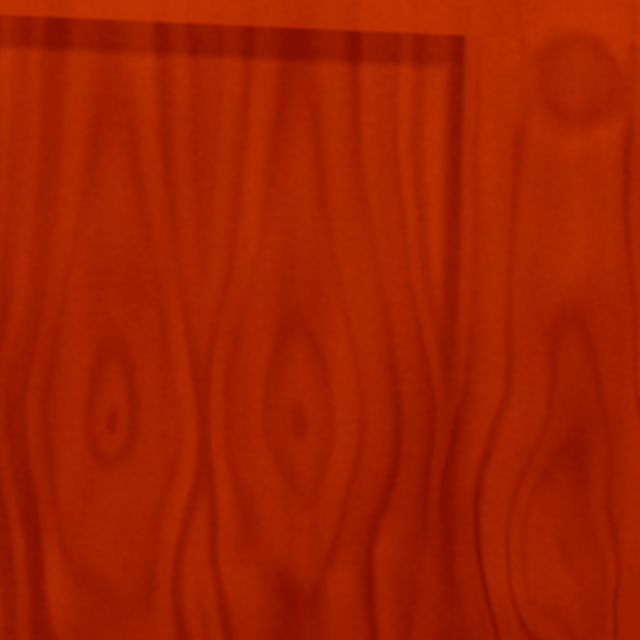
Give the GLSL for this texture, as a WebGL 2 fragment shader.

```glsl
#version 300 es
precision highp float;

uniform vec2 u_resolution;
out vec4 fragColor;

#define DARK vec3(0.543, 0.077, 0.0)
#define LIGHT vec3(0.73, 0.188, 0.0)
#define KNOT_COUNT 3
#define KNOT_WIDTH 0.088
#define KNOT_RISE 0.25
#define KNOT_DROP 0.15
#define RING_RATE 1.75
#define RING_DEPTH 0.32
#define STREAK_DEPTH 0.26
#define MOTTLE_DEPTH 0.1
#define SHADOW_DEPTH 0.55
#define PANEL_RIGHT 0.728

vec2 hashGradient(vec2 cell) {
    float angle = 6.2832 * fract(sin(dot(cell, vec2(127.1, 311.7))) * 43758.5);
    return vec2(cos(angle), sin(angle));
}

float gradientNoise(vec2 p) {
    vec2 cell = floor(p), f = fract(p);
    vec2 u = f * f * f * (f * (f * 6.0 - 15.0) + 10.0);
    float a = dot(hashGradient(cell), f);
    float b = dot(hashGradient(cell + vec2(1, 0)), f - vec2(1, 0));
    float c = dot(hashGradient(cell + vec2(0, 1)), f - vec2(0, 1));
    float d = dot(hashGradient(cell + vec2(1, 1)), f - vec2(1, 1));
    return mix(mix(a, b, u.x), mix(c, d, u.x), u.y);
}

float smoothMin(float a, float b, float k) {
    float h = max(k - abs(a - b), 0.0) / k;
    return min(a, b) - h * h * k * 0.25;
}

// Teardrop contours that open into upright lines far from the knot
float knotRadius(vec2 q) {
    float s = q.y / (q.y > 0.0 ? KNOT_RISE : KNOT_DROP);
    float taper = 1.0 - 0.15 * smoothstep(0.0, 1.2, s);
    float across = abs(q.x) / (KNOT_WIDTH * taper);
    float along = s * s / (1.0 + 0.5 * s * s);
    return pow(pow(across, 1.85) + pow(along, 0.925), 0.54);
}

// x: contour radius, y: dark pointed crown above each knot
vec2 grainField(vec2 p) {
    vec2 field = vec2(9.0, 0.0);
    for (int n = 0; n < KNOT_COUNT; n++) {
        float i = float(n);
        vec2 center = vec2(0.175 + i * (0.22 + 0.07 * i),
                           0.345 - 0.015 * i - 0.1 * i * (i - 1.0));
        vec2 q = p - center;
        field.x = smoothMin(field.x, knotRadius(q), 0.2);
        vec2 crown = (q - vec2(0.0, 0.22)) / vec2(0.045, 0.08);
        crown.x /= 1.0 - 0.45 * clamp(crown.y, -1.0, 1.0);
        field.y += exp(-dot(crown, crown));
    }
    return field;
}

float ringShade(float radius, vec2 p) {
    float phase = radius * RING_RATE + 0.6 * gradientNoise(vec2(radius * 2.3, p.x * 2.0));
    float ring = 0.5 + 0.5 * cos(6.2832 * phase);
    float strength = 1.0 + 1.3 * gradientNoise(vec2(radius * 1.9 + 7.3, p.y * 2.5));
    return ring * ring * strength;
}

// Round burl near the upper right corner
float burlShade(vec2 p) {
    float d = length((p - vec2(0.9, 0.875)) * vec2(1.0, 0.92));
    d += 0.018 * gradientNoise(p * 15.0);
    float disc = 1.0 - smoothstep(0.055, 0.085, d);
    float rim = exp(-pow((d - 0.057) / 0.018, 2.0));
    float halo = exp(-pow((d - 0.097) / 0.018, 2.0));
    return 0.08 * halo - 0.2 * disc - 0.18 * rim;
}

// Recessed panel: soft shadow inside the edge, lit rim outside it
float panelShade(vec2 p, float withinY, float below) {
    float inside = PANEL_RIGHT - 0.018 * (1.0 - p.y) - p.x;
    float withinX = smoothstep(-0.006, 0.008, inside);
    float top = withinY * (1.0 - smoothstep(0.042, 0.062, below));
    float side = withinX * (1.0 - smoothstep(0.018, 0.045, inside));
    float fade = mix(0.25, 0.8, smoothstep(0.05, 0.95, p.y));
    float shadow = max(top * withinX, side * withinY * fade);
    float rim = withinX * (1.0 - withinY) * 0.12;
    rim += exp(-pow((inside + 0.022) / 0.018, 2.0)) * 0.16 * p.y;
    return rim - SHADOW_DEPTH * shadow;
}

void main() {
    vec2 p = gl_FragCoord.xy / u_resolution;

    // Grain wanders more towards the bottom and beside the panel
    float upper = smoothstep(0.05, 0.35, p.y);
    float beside = smoothstep(0.72, 0.85, p.x);
    float unrest = max(1.0 - upper, 0.6 * beside);
    float turmoil = mix(0.014, 0.06, unrest);
    vec2 q = p;
    q.x += turmoil * gradientNoise(p * vec2(8.0, 4.0) + 3.7);
    q.y += 2.0 * turmoil * gradientNoise(p * vec2(9.0, 6.0) + 21.4);
    q.x += 0.003 * gradientNoise(p * vec2(30.0, 20.0));

    float below = 0.978 - 0.045 * p.x - p.y;
    float withinY = smoothstep(-0.003, 0.005, below);
    float burlMask = smoothstep(0.06, 0.13, length(p - vec2(0.9, 0.875)));
    vec2 grain = grainField(q);

    float tone = mix(0.37, 0.83, p.y) + 0.11 * smoothstep(0.65, 1.0, p.y);
    tone -= RING_DEPTH * ringShade(grain.x, p) * burlMask * mix(0.3, 1.0, withinY);
    tone -= 0.25 * grain.y;
    tone += STREAK_DEPTH * gradientNoise(q * vec2(24.0, 1.3) + 11.0) * withinY;
    tone += 0.32 * gradientNoise(p * vec2(5.0, 2.5) + 5.2);
    tone += 0.28 * unrest * gradientNoise(q * vec2(11.0, 8.0) + 14.6);
    tone += burlShade(p) + panelShade(p, withinY, below);

    // Faint soft mottling
    tone += MOTTLE_DEPTH * gradientNoise(p * 95.0);
    tone += 0.7 * MOTTLE_DEPTH * gradientNoise(p * vec2(40.0, 55.0) + 8.0);

    fragColor = vec4(mix(DARK, LIGHT, clamp(tone, -0.15, 1.1)), 1.0);
}
```
